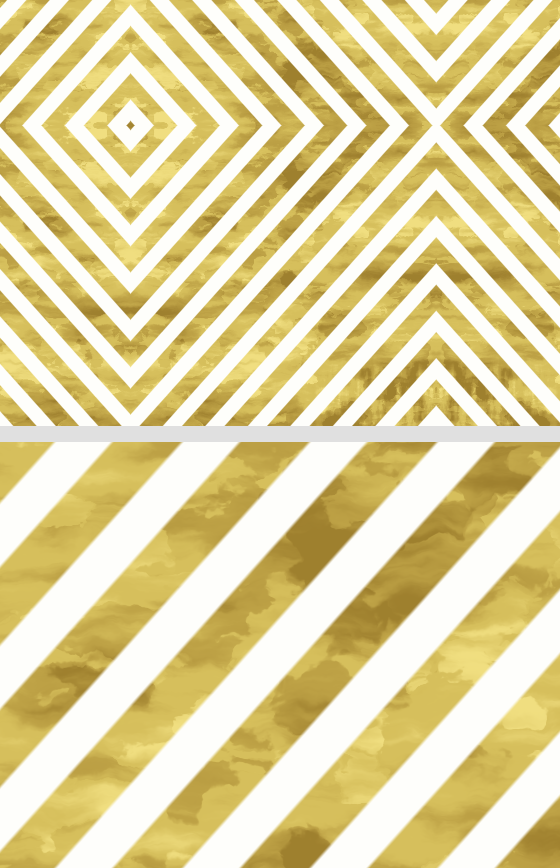
Top: the whole. Bottom: its middle third, enlarged.
Write a Shadertoy shader that draws this pattern.

```glsl
// Nested white diamond outlines, mirrored across, over brushed and blotched gold foil.
#define CENTER vec2(0.3065, 0.7055)  // diamond centre, in canvas heights
#define HALF_PERIOD 0.7175           // centre to mirror axis
#define RING_STEP vec2(0.0998, 0.1113) // ring spacing along x and y
#define BAND_MIDDLE 0.322            // white band position within a step
#define BAND_HALF 0.226              // half the white share of a step
#define SOFTNESS 0.0017
#define WHITE vec3(0.995, 0.995, 0.985)
#define GOLD_DEEP vec3(0.62, 0.50, 0.18)
#define GOLD_DARK vec3(0.74, 0.63, 0.27)
#define GOLD_LIGHT vec3(0.84, 0.75, 0.36)
#define GOLD_SHINE vec3(0.94, 0.87, 0.50)

float hash(vec2 p) {
    vec3 h = fract(vec3(p.xyx) * 0.1031);
    h += dot(h, h.yzx + 33.33);
    return fract((h.x + h.y) * h.z);
}

float valueNoise(vec2 p) {
    vec2 cell = floor(p), f = fract(p);
    f = f * f * (3.0 - 2.0 * f);
    float low = mix(hash(cell), hash(cell + vec2(1, 0)), f.x);
    float high = mix(hash(cell + vec2(0, 1)), hash(cell + vec2(1, 1)), f.x);
    return mix(low, high, f.y);
}

float fbm(vec2 p) {
    float sum = 0.0, weight = 0.5;
    for (int i = 0; i < 5; i++) {
        sum += weight * valueNoise(p);
        p = p * 2.03 + 17.3;
        weight *= 0.5;
    }
    return sum / 0.97;
}

// Reflect x at both the diamond centre and the crossing axis; y at the centre.
vec2 mirrorFold(vec2 p) {
    float x = mod(p.x, 2.0 * HALF_PERIOD);
    return vec2(min(x, 2.0 * HALF_PERIOD - x), abs(p.y));
}

vec3 goldFoil(vec2 p) {
    // Ragged horizontal brushing
    vec2 warp = vec2(fbm(p * 38.0), fbm(p * 38.0 + 61.0)) - 0.5;
    vec2 q = p + warp * vec2(0.035, 0.018);
    float broad = fbm(q * vec2(3.5, 9.0) + 4.7);
    float streak = fbm(q * vec2(11.0, 48.0) + 23.0);
    float tone = 0.52 + 1.25 * (broad - 0.5) + 0.85 * (streak - 0.5);

    // Hard-edged worn patches and bright flakes
    float patches = fbm(q * vec2(10.0, 13.0) + 71.0);
    tone -= 0.25 * smoothstep(0.57, 0.61, patches);
    float flakes = fbm(q * vec2(17.0, 32.0) + 39.0);
    tone += 0.22 * smoothstep(0.58, 0.63, flakes);

    // Shiny horizontal sweeps and a scratched zone far from the centre
    tone += 0.22 * exp(-pow((q.y - 0.235) / 0.025, 2.0)) * smoothstep(0.3, 0.65, p.x);
    tone += 0.20 * exp(-pow((q.y - 0.335) / 0.025, 2.0)) * smoothstep(0.6, 0.3, p.x);
    float scratch = fbm(p * vec2(75.0, 24.0) + 9.0) - 0.5;
    tone += 0.9 * scratch * smoothstep(0.53, 0.60, p.y) * smoothstep(0.3, 0.6, p.x);

    // Dark tarnish at the very centre
    tone -= 0.35 * smoothstep(0.02, 0.008, length(p));

    vec3 color = mix(GOLD_DEEP, GOLD_DARK, smoothstep(0.0, 0.36, tone));
    color = mix(color, GOLD_LIGHT, smoothstep(0.34, 0.62, tone));
    return mix(color, GOLD_SHINE, smoothstep(0.66, 1.0, tone));
}

void mainImage(out vec4 fragColor, in vec2 fragCoord) {
    vec2 p = mirrorFold(fragCoord / iResolution.y - CENTER);

    // Signed distance to the nearest white diamond outline
    float ring = p.x / RING_STEP.x + p.y / RING_STEP.y;
    float offset = abs(fract(ring - BAND_MIDDLE + 0.5) - 0.5);
    float dist = (offset - BAND_HALF) / length(1.0 / RING_STEP);

    float edge = max(SOFTNESS, 0.75 / iResolution.y);
    float band = 1.0 - smoothstep(-edge, edge, dist);
    fragColor = vec4(mix(goldFoil(p), WHITE, band), 1.0);
}
```
